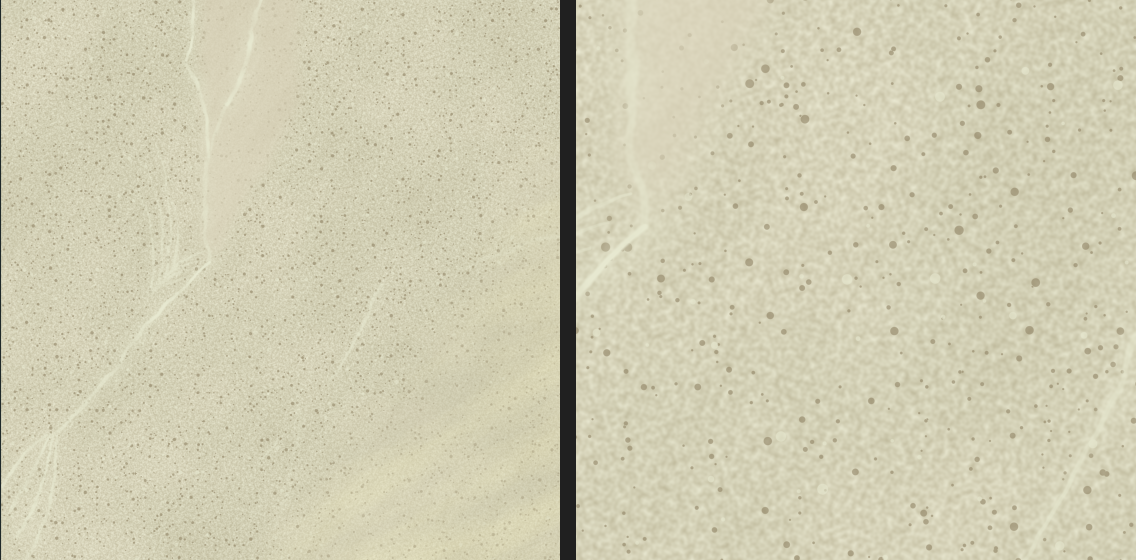
Left, the full canvas; right, a detail of the centre.
Write a Shadertoy shader that draws this texture.

```glsl
const vec3 SAND = vec3(0.828, 0.817, 0.713);
const vec3 TONE_SHIFT = vec3(1.0, 1.12, 1.28);
const vec3 CREAM = vec3(0.905, 0.910, 0.815);
const vec3 BLUSH = vec3(0.846, 0.821, 0.722);
const vec3 HONEY = vec3(0.846, 0.829, 0.700);
const vec3 UMBER = vec3(0.56, 0.51, 0.39);
const vec3 EDGE = vec3(0.12, 0.16, 0.16);

vec2 hash2(vec2 p) {
    vec3 q = fract(p.xyx * vec3(0.1031, 0.1030, 0.0973));
    q += dot(q, q.yzx + 33.33);
    return fract((q.xx + q.yz) * q.zy);
}

vec2 gradientAt(vec2 cell) {
    float angle = 6.2832 * hash2(cell).x;
    return vec2(cos(angle), sin(angle));
}

float gradientNoise(vec2 p) {
    vec2 i = floor(p), f = fract(p);
    vec2 u = f * f * f * (f * (f * 6.0 - 15.0) + 10.0);
    vec2 e = vec2(0.0, 1.0);
    float low = mix(dot(gradientAt(i), f), dot(gradientAt(i + e.yx), f - e.yx), u.x);
    float high = mix(dot(gradientAt(i + e), f - e), dot(gradientAt(i + 1.0), f - 1.0), u.x);
    return mix(low, high, u.y);
}

vec2 rotate(vec2 p, float angle) {
    float c = cos(angle), s = sin(angle);
    return vec2(c * p.x + s * p.y, c * p.y - s * p.x);
}

float fbm(vec2 p, int octaves) {
    float sum = 0.0, amp = 1.0;
    for (int k = 0; k < octaves; k++) {
        sum += amp * gradientNoise(p);
        p = rotate(p, 0.6) * 2.03 + 17.0;
        amp *= 0.55;
    }
    return sum;
}

// Bowed stroke from a to b; the width runs from widths.x to widths.y
float vein(vec2 p, vec2 a, vec2 b, float bow, vec2 widths, float px) {
    vec2 ab = b - a, along = normalize(ab);
    float t = clamp(dot(p - a, ab) / dot(ab, ab), 0.0, 1.0);
    vec2 axis = a + ab * t + vec2(-along.y, along.x) * bow * 4.0 * t * (1.0 - t);
    float d = length(p - axis), w = mix(widths.x, widths.y, t);
    float core = 1.0 - smoothstep(0.3 * w, w + px, d);
    float halo = exp(-d * d / (16.0 * w * w + 0.000001));
    return core * min(1.0, w / px) * 0.7 + 0.3 * halo;
}

// Scattered round grains, one candidate per cell
float specks(vec2 p, float cells, float share, float px) {
    vec2 cell = floor(p * cells), rnd = hash2(cell + 71.0);
    vec2 centre = 0.3 + 0.4 * hash2(cell + 13.0);
    float d = length(fract(p * cells) - centre) / cells;
    float radius = mix(0.07, 0.25, rnd.y * rnd.y) / cells;
    return step(rnd.x, share) * (1.0 - smoothstep(radius - px * 0.5, radius + px, d));
}

float veinNetwork(vec2 p, float px) {
    vec2 fork = vec2(0.372, 0.72), knot = vec2(0.374, 0.532);
    // Upper fork and its stem
    float v = vein(p, vec2(0.345, 1.01), vec2(0.335, 0.885), 0.003, vec2(0.003), px);
    v = max(v, vein(p, vec2(0.335, 0.885), fork, 0.012, vec2(0.004, 0.003), px));
    v = max(v, 0.65 * vein(p, fork, knot, -0.008, vec2(0.005, 0.003), px));
    vec2 ragged = p + 0.004 * vec2(gradientNoise(p * 70.0), 0.0);
    v = max(v, vein(ragged, vec2(0.468, 1.01), vec2(0.448, 0.945), 0.0, vec2(0.003), px));
    v = max(v, vein(ragged, vec2(0.448, 0.945), vec2(0.405, 0.815), 0.010, vec2(0.005), px));
    v = max(v, 0.6 * vein(p, vec2(0.405, 0.815), fork, 0.0, vec2(0.004, 0.002), px));
    // Long diagonal
    v = max(v, vein(p, knot, vec2(0.215, 0.355), -0.008, vec2(0.003, 0.004), px));
    v = max(v, 0.8 * vein(p, vec2(0.215, 0.355), vec2(0.09, 0.22), 0.006, vec2(0.004, 0.003), px));
    // Feathered strands above the diagonal and fan below it
    for (int k = 0; k < 4; k++) {
        float s = float(k);
        vec2 r = hash2(vec2(s, 5.0));
        vec2 tip = vec2(0.245 + 0.018 * s, 0.65 + 0.10 * r.x);
        vec2 foot = vec2(0.272 + 0.012 * s, 0.475 + 0.016 * s);
        v = max(v, 0.7 * vein(p, tip, foot, 0.014, vec2(0.0005, 0.0026), px));
        v = max(v, 0.75 * vein(p, foot, foot + vec2(0.055, 0.03), 0.006, vec2(0.003, 0.001), px));
        vec2 fanEnd = vec2(0.005 + 0.014 * s, 0.13 - 0.045 * s);
        v = max(v, 0.85 * vein(p, vec2(0.085 + 0.006 * s, 0.225), fanEnd, 0.008 * (s - 1.0), vec2(0.002, 0.003), px));
    }
    // Faint strokes on the right
    v = max(v, 0.7 * vein(p, vec2(0.682, 0.495), vec2(0.588, 0.32), 0.006, vec2(0.003, 0.001), px));
    v = max(v, 0.35 * vein(p, vec2(0.535, 0.32), vec2(0.49, 0.06), 0.012, vec2(0.001, 0.003), px));
    v = max(v, 0.45 * vein(p, vec2(0.495, 0.21), vec2(0.465, 0.17), 0.0, vec2(0.002, 0.001), px));
    return max(v, 0.35 * vein(p, vec2(1.02, 0.585), vec2(0.82, 0.515), -0.008, vec2(0.004, 0.002), px));
}

void mainImage(out vec4 fragColor, in vec2 fragCoord) {
    vec2 uv = fragCoord / iResolution.xy;
    float px = 1.0 / iResolution.y;
    float cloud = fbm(uv * 4.0, 4);
    vec2 warped = uv + 0.007 * vec2(fbm(uv * 14.0, 3), fbm(uv * 14.0 + 40.0, 3));

    // Smooth wedge inside the fork and honey layers at lower right
    float wedgeRight = mix(0.38, 0.53, smoothstep(0.50, 0.85, uv.y));
    float wedge = smoothstep(0.335, 0.38, warped.x) * smoothstep(0.03, -0.02, warped.x - wedgeRight) * smoothstep(0.50, 0.58, uv.y);
    float layers = smoothstep(-0.10, 0.14, uv.x - 0.47 - 0.72 * uv.y + 0.10 * cloud);
    float bands = fbm(rotate(warped, 0.45) * vec2(2.0, 11.0), 4);
    float streaks = fbm(rotate(warped, 1.05) * vec2(5.0, 45.0), 3);

    vec3 color = mix(SAND, BLUSH, max(wedge * 0.9, 0.35 * smoothstep(-0.2, 0.4, cloud)));
    color = mix(color, HONEY, layers * clamp(0.55 + bands, 0.0, 1.0));
    float tone = 0.022 * cloud + 0.028 * layers * bands + 0.012 * streaks;

    // Sandy grain, finer and calmer on the smooth areas
    float roughness = (1.0 - 0.7 * wedge) * (1.0 - 0.45 * layers);
    float grain = gradientNoise(rotate(uv, 0.4) * 190.0) + gradientNoise(rotate(uv, 1.1) * 340.0 + 9.0);
    color += TONE_SHIFT * (tone + 0.062 * roughness * grain);
    float dark = max(specks(uv, 95.0, 0.16, px), specks(rotate(uv, 0.7), 150.0, 0.10, px));
    color = mix(color, UMBER, 0.6 * roughness * dark);
    color = mix(color, CREAM, 0.6 * roughness * specks(rotate(uv, 0.3), 80.0, 0.06, px));

    // Pale veins of uneven strength
    float strength = clamp(0.8 + 0.8 * gradientNoise(uv * 30.0), 0.3, 1.0);
    color = mix(color, CREAM, strength * veinNetwork(warped, px));
    color = mix(EDGE, color, smoothstep(0.001, 0.003, uv.x));
    fragColor = vec4(color, 1.0);
}
```
